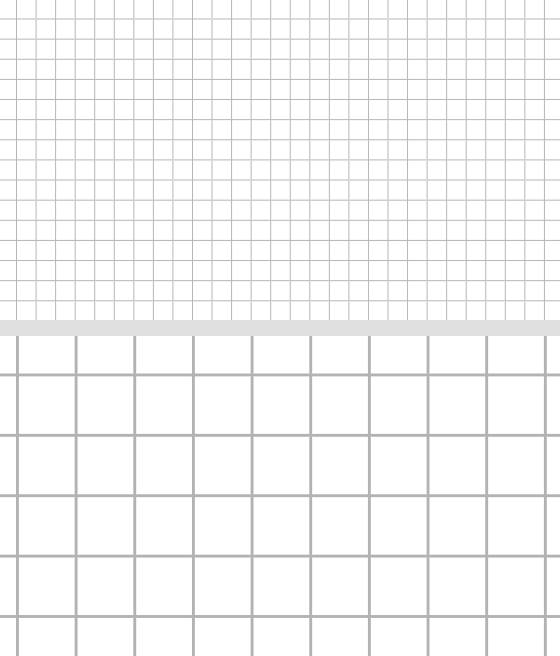
Top: the whole. Bottom: its middle third, enlarged.
A Shadertoy shader for this pattern:

```glsl
// Plain graph paper: thin grey rules on white, nearly square cells.
// Each axis repeats a line with mod; the exact share of every pixel
// covered by the line gives the smooth edge. Units are canvas heights.

const vec2  CELL_SIZE   = vec2(0.0611, 0.0629); // spacing of the rules
const vec2  FIRST_RULE  = vec2(0.0516, 0.0600); // centre of first rule from lower left
const float RULE_WIDTH  = 0.0030;
const vec3  PAPER_COLOR = vec3(1.0);
const vec3  RULE_COLOR  = vec3(0.70);

// Signed offset from the nearest rule on each axis
vec2 offsetToRule(vec2 p) {
    return mod(p - FIRST_RULE + 0.5 * CELL_SIZE, CELL_SIZE) - 0.5 * CELL_SIZE;
}

// Share of a pixel footprint that lies inside the rule, per axis
vec2 ruleCoverage(vec2 offset, float pixel) {
    vec2 low  = max(offset - 0.5 * pixel, vec2(-0.5 * RULE_WIDTH));
    vec2 high = min(offset + 0.5 * pixel, vec2(0.5 * RULE_WIDTH));
    return clamp((high - low) / pixel, 0.0, 1.0);
}

void mainImage(out vec4 fragColor, in vec2 fragCoord) {
    float pixel = 1.0 / iResolution.y;
    vec2 p = fragCoord * pixel;

    // Vertical and horizontal rules share one ink, so crossings stay even
    vec2 coverage = ruleCoverage(offsetToRule(p), pixel);
    float ink = max(coverage.x, coverage.y);

    fragColor = vec4(mix(PAPER_COLOR, RULE_COLOR, ink), 1.0);
}
```
